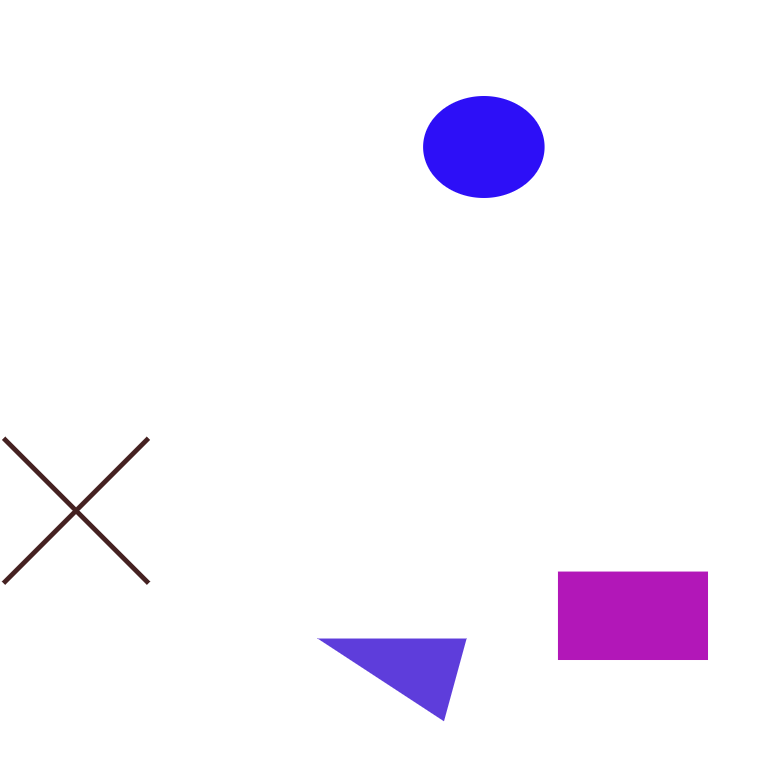
A WebGL 1 fragment shader for this background:

```glsl
precision highp float;
// Draws a blue ellipse, a dark diagonal cross, a violet triangle and a magenta rectangle on white.

uniform vec2 u_resolution;

const vec3 WHITE = vec3(1.0);
const vec3 BLUE = vec3(0.175, 0.06, 0.97);
const vec3 BROWN = vec3(0.27, 0.13, 0.13);
const vec3 VIOLET = vec3(0.37, 0.24, 0.86);
const vec3 MAGENTA = vec3(0.70, 0.09, 0.72);

const vec2 ELLIPSE_CENTER = vec2(0.630, 0.8086);
const vec2 ELLIPSE_RADII = vec2(0.0791, 0.0664);

const vec2 CROSS_CENTER = vec2(0.0990, 0.3350);
const vec2 CROSS_ARM = vec2(0.1335, 0.0031);   // half length, half width

const vec2 TRIANGLE_LEFT = vec2(0.4135, 0.1686);
const vec2 TRIANGLE_RIGHT = vec2(0.6076, 0.1686);
const vec2 TRIANGLE_BOTTOM = vec2(0.5781, 0.0608);

const vec2 RECT_CENTER = vec2(0.8242, 0.1982);
const vec2 RECT_HALF = vec2(0.0977, 0.0576);

// Signed distances: negative inside, positive outside
float boxDistance(vec2 p, vec2 halfSize) {
  vec2 d = abs(p) - halfSize;
  return length(max(d, 0.0)) + min(max(d.x, d.y), 0.0);
}

float ellipseDistance(vec2 p, vec2 radii) {
  float k = length(p / radii);
  float slope = length(p / (radii * radii));
  return k * (k - 1.0) / max(slope, 0.001);
}

float crossDistance(vec2 p, vec2 arm) {
  vec2 q = vec2(p.x + p.y, p.y - p.x) * sqrt(0.5);
  return min(boxDistance(q, arm), boxDistance(q.yx, arm));
}

// Distance to the line a-b, positive on its left side
float edgeDistance(vec2 p, vec2 a, vec2 b) {
  vec2 e = normalize(b - a);
  return dot(p - a, vec2(-e.y, e.x));
}

// Corners run clockwise
float triangleDistance(vec2 p, vec2 a, vec2 b, vec2 c) {
  return max(edgeDistance(p, a, b), max(edgeDistance(p, b, c), edgeDistance(p, c, a)));
}

void main() {
  vec2 uv = gl_FragCoord.xy / u_resolution;
  float pixel = 1.0 / min(u_resolution.x, u_resolution.y);

  float ellipse = ellipseDistance(uv - ELLIPSE_CENTER, ELLIPSE_RADII);
  float diagonals = crossDistance(uv - CROSS_CENTER, CROSS_ARM);
  float triangle = triangleDistance(uv, TRIANGLE_LEFT, TRIANGLE_RIGHT, TRIANGLE_BOTTOM);
  float rectangle = boxDistance(uv - RECT_CENTER, RECT_HALF);

  // Coverage of each shape, smoothed over one pixel
  vec4 cover = clamp(0.5 - vec4(ellipse, diagonals, triangle, rectangle) / pixel, 0.0, 1.0);

  vec3 color = mix(WHITE, BLUE, cover.x);
  color = mix(color, BROWN, cover.y);
  color = mix(color, VIOLET, cover.z);
  color = mix(color, MAGENTA, cover.w);
  gl_FragColor = vec4(color, 1.0);
}
```
